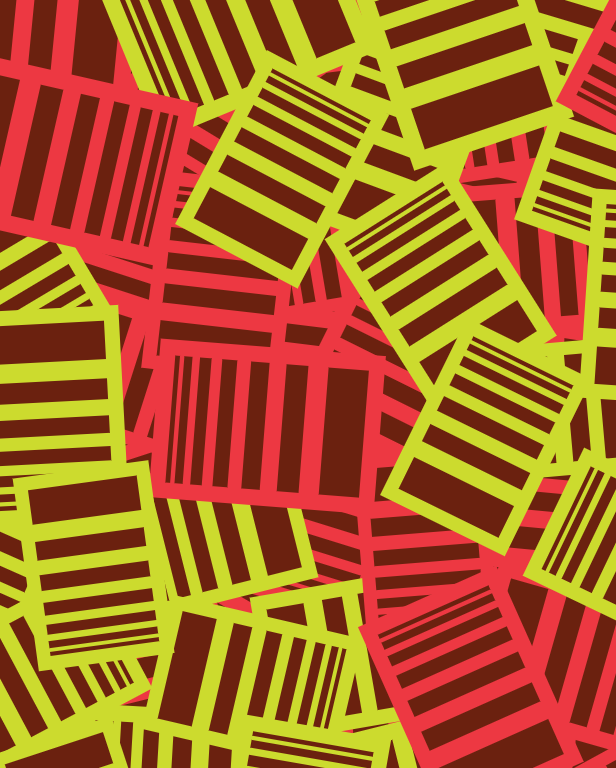
This pattern is drawn by a Shadertoy shader. Its source:

```glsl
// A heap of tilted red and lime cards, each printed with dark bars that widen
// along its length. Cards are spread by a low-discrepancy sequence and painted
// bottom to top: a closed bed of red ones, then a mix of mostly lime ones.

const int BED_CARDS = 56;
const int ALL_CARDS = 90;

float hash(float n) {
    return fract(sin(n * 127.1 + 3.7) * 4375.85);
}

// Signed distance to a box with sharp corners.
float box(vec2 p, vec2 halfSize) {
    vec2 d = abs(p) - halfSize;
    return max(d.x, d.y);
}

// Signed distance to the bars; starts grow quadratically over the unit length.
float bars(vec2 p, vec2 halfSize) {
    float along = p.x / (2.0 * halfSize.x) + 0.5;
    float order = (sqrt(0.0009 + 0.068 * max(along, 0.0)) - 0.03) / 0.034;
    float i = min(floor(order + 0.2), 6.0);
    float start = i * (0.03 + 0.017 * i);
    float width = i < 6.0 ? 0.52 * (0.047 + 0.034 * i) : 1.0 - start;
    float across = abs(along - start - 0.5 * width) - 0.5 * width;
    return max(across * 2.0 * halfSize.x, abs(p.y) - halfSize.y);
}

void mainImage(out vec4 fragColor, in vec2 fragCoord) {
    float pixel = 1.0 / iResolution.y;
    vec2 uv = fragCoord * pixel;
    vec2 field = vec2(iResolution.x * pixel, 1.0) + 0.2;

    vec3 brown = vec3(0.42, 0.13, 0.06);
    vec3 lime = vec3(0.80, 0.86, 0.18);
    vec3 red = vec3(0.93, 0.22, 0.26);
    vec3 color = vec3(1.0);

    for (int i = 0; i < ALL_CARDS; i++) {
        float id = float(i);

        // Place: even spread, a quarter turn plus a moderate tilt
        vec2 center = fract(id * vec2(0.7549, 0.5698) + 0.3) * field - 0.1;
        float angle = 1.5708 * floor(4.0 * hash(id)) + 1.25 * (hash(id + 91.0) - 0.5);
        float c = cos(angle), s = sin(angle);
        vec2 p = mat2(c, -s, s, c) * (uv - center);

        // Size: every card keeps its proportions and margin
        float scale = mix(0.95, 1.25, hash(id + 47.0));
        vec2 halfSize = vec2(0.125, 0.088) * scale;
        float edge = box(p, halfSize);
        if (edge > pixel) continue;

        // Print the bars on the card, then lay it over the heap
        bool isLime = i >= BED_CARDS && i % 3 != 0;
        float ink = clamp(0.5 - bars(p, halfSize - 0.0175 * scale) / pixel, 0.0, 1.0);
        vec3 card = mix(isLime ? lime : red, brown, ink);
        color = mix(color, card, clamp(0.5 - edge / pixel, 0.0, 1.0));
    }
    fragColor = vec4(color, 1.0);
}
```
